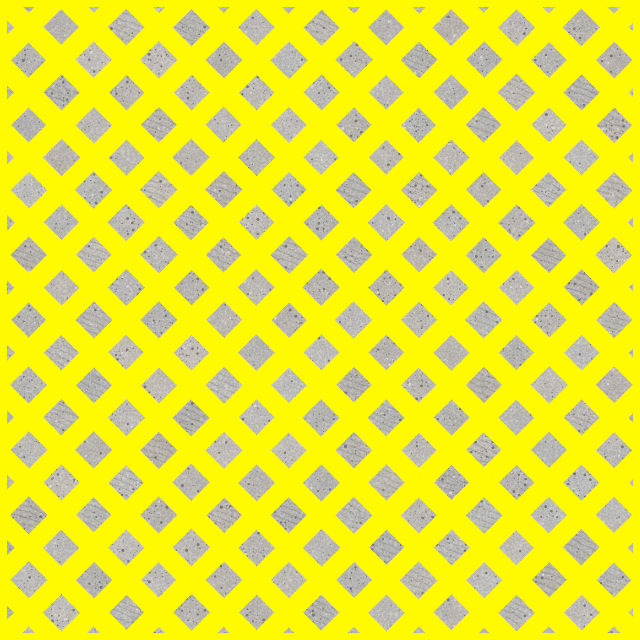
Reproduce this pattern procedurally as a three.js fragment shader.

```glsl
// A yellow diagonal lattice over worn concrete, showing staggered diamond windows.
// A grid turned by 45 degrees places the windows; cellular noise and layered sines
// give each one its own grain, tint, pits and pale chips.
varying vec2 vUv;

const vec3 YELLOW = vec3(1.0, 0.98, 0.0);
const vec3 CONCRETE = vec3(0.735, 0.724, 0.708);
const vec3 PIT = vec3(0.40, 0.41, 0.41);
const vec3 CHIP = vec3(0.90, 0.89, 0.87);
const vec2 ANCHOR = vec2(0.5022, 0.5508);  // centre of one window
const float PITCH = 0.1016;                // spacing along a row
const float REACH = 0.0284;                // centre to corner of a window
const float MARGIN = 0.0108;               // plain border of the canvas
const float SOFT = 0.0008;                 // half width of a smoothed edge

float hash(vec2 p) {
  vec3 q = fract(vec3(p.xyx) * 0.1031);
  q += dot(q, q.yzx + 33.33);
  return fract((q.x + q.y) * q.z);
}

vec2 hash2(vec2 p) {
  return vec2(hash(p), hash(p + 57.3));
}

// Distance to the nearest scattered point
float cellular(vec2 p) {
  vec2 cell = floor(p);
  float nearest = 2.0;
  for (int y = -1; y <= 1; y++) {
    for (int x = -1; x <= 1; x++) {
      vec2 c = cell + vec2(float(x), float(y));
      nearest = min(nearest, distance(p, c + hash2(c + 200.0)));
    }
  }
  return nearest;
}

// Soft mottling from warped, turning sines, about -1 to 1
float mottle(vec2 p) {
  float sum = 0.0;
  float weight = 0.5;
  for (int i = 0; i < 4; i++) {
    p += 0.7 * sin(p.yx * 1.3 + float(i));
    sum += weight * sin(p.x) * cos(p.y);
    p = mat2(1.2, 1.5, -1.5, 1.2) * p;
    weight *= 0.62;
  }
  return sum;
}

// Round spots, at most one per cell, present with the given chance
float spots(vec2 p, float size, float chance, float seed) {
  vec2 g = p / size;
  vec2 cell = floor(g) + seed;
  vec2 centre = 0.3 + 0.4 * hash2(cell);
  float radius = mix(0.09, 0.28, pow(hash(cell + 11.7), 2.0));
  float d = (distance(fract(g), centre) - radius) * size;
  return step(hash(cell + 31.1), chance) * (1.0 - smoothstep(-SOFT, SOFT, d));
}

// Diamond distance with straight sides
float diamond(vec2 p, float reach) {
  return (abs(p.x) + abs(p.y) - reach) * 0.7071;
}

vec3 concrete(vec2 p, vec2 id) {
  float wear = hash(id + 71.0);
  float tone = (hash(id + 83.0) - 0.5) * 0.045;
  float warmth = (hash(id + 97.0) - 0.5) * 0.022;
  vec3 col = CONCRETE + tone + warmth * vec3(1.0, 0.0, -0.6);

  // Uneven surface and fine grain
  vec2 shifted = p + id * 0.37;
  col += 0.028 * mottle(shifted * 120.0);
  col += 0.10 * (cellular(shifted * 230.0) - 0.45);
  col += 0.07 * (cellular(shifted * 480.0) - 0.45);

  // Faint trowel ridges on some windows
  float bend = 2.5 * mottle(shifted * 45.0);
  float ridge = pow(0.5 + 0.5 * sin(dot(shifted, vec2(260.0, 620.0)) + bend), 6.0);
  col -= 0.07 * ridge * step(0.72, hash(id + 113.0));

  // Pits and pale chips, denser where wear is high
  float density = mix(0.10, 0.42, wear * wear);
  float pits = max(spots(p, 0.0085, density, 140.0),
                   0.65 * spots(p + 0.003, 0.0055, density * 0.7, 330.0));
  col = mix(col, PIT, 0.8 * pits);
  return mix(col, CHIP, 0.7 * spots(p + 0.005, 0.008, 0.07, 520.0));
}

void main() {
  // Row and column of the nearest window on the turned grid
  vec2 p = vUv - ANCHOR;
  vec2 id = floor(vec2(p.x + p.y, p.x - p.y) / PITCH + 0.5);
  vec2 local = p - 0.5 * PITCH * vec2(id.x + id.y, id.x - id.y);
  id += 40.0;

  // Small differences in size, place and edge between windows
  local -= (hash2(id + 7.0) - 0.5) * 0.0012;
  float reach = REACH + (hash(id + 19.0) - 0.5) * 0.0022;
  float ragged = 0.0003 * mottle(vUv * 700.0);
  float window = 1.0 - smoothstep(-SOFT, SOFT, diamond(local, reach) + ragged);

  // Border trims the outer windows
  vec2 inset = min(vUv, 1.0 - vUv) - MARGIN;
  window *= smoothstep(-SOFT, SOFT, min(inset.x, inset.y));

  gl_FragColor = vec4(mix(YELLOW, concrete(vUv, id), window), 1.0);
}
```
